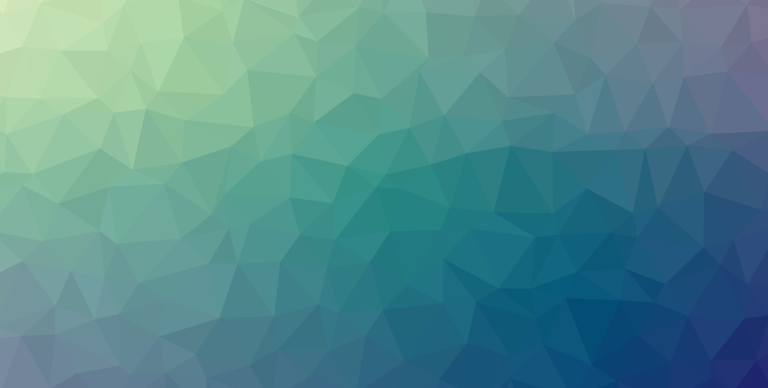
Give the GLSL for this background, as a WebGL 1 fragment shader.

```glsl
precision highp float;
uniform vec2 u_resolution;

#define CELL 0.112
#define ROW_HEIGHT 0.87
#define JITTER 0.74
#define TONE_SPREAD 0.04
#define SEAM_CHANCE 0.018
#define SEAM_WIDTH 0.004
#define SEAM_STRENGTH 0.4
#define SEAM_COLOR vec3(0.72, 0.88, 0.80)

vec2 hash2(vec2 p) {
  vec3 q = fract(p.xyx * vec3(0.1031, 0.1030, 0.0973));
  q += dot(q, q.yzx + 33.33);
  return fract((q.xx + q.yz) * q.zy);
}

// Five evenly spaced colour stops
vec3 ramp(float t, vec3 a, vec3 b, vec3 c, vec3 d, vec3 e) {
  t = clamp(t, 0.0, 1.0) * 4.0;
  vec3 col = mix(a, b, min(t, 1.0));
  col = mix(col, c, clamp(t - 1.0, 0.0, 1.0));
  col = mix(col, d, clamp(t - 2.0, 0.0, 1.0));
  return mix(col, e, clamp(t - 3.0, 0.0, 1.0));
}

// Colour mesh: pale green top left, teal centre, indigo bottom right
vec3 gradient(vec2 uv) {
  vec3 bottom = ramp(uv.x, vec3(0.45, 0.50, 0.60), vec3(0.33, 0.47, 0.55),
    vec3(0.18, 0.38, 0.50), vec3(0.04, 0.29, 0.47), vec3(0.13, 0.14, 0.43));
  vec3 lower = ramp(uv.x, vec3(0.48, 0.62, 0.63), vec3(0.36, 0.57, 0.58),
    vec3(0.14, 0.46, 0.51), vec3(0.02, 0.35, 0.48), vec3(0.14, 0.24, 0.46));
  vec3 middle = ramp(uv.x, vec3(0.51, 0.73, 0.62), vec3(0.41, 0.66, 0.59),
    vec3(0.16, 0.55, 0.52), vec3(0.11, 0.43, 0.50), vec3(0.20, 0.33, 0.49));
  vec3 upper = ramp(uv.x, vec3(0.71, 0.85, 0.67), vec3(0.60, 0.79, 0.62),
    vec3(0.37, 0.64, 0.57), vec3(0.34, 0.52, 0.56), vec3(0.40, 0.41, 0.54));
  vec3 top = ramp(uv.x, vec3(0.84, 0.91, 0.74), vec3(0.67, 0.84, 0.64),
    vec3(0.48, 0.69, 0.61), vec3(0.44, 0.56, 0.58), vec3(0.49, 0.46, 0.57));
  return ramp(uv.y, bottom, lower, middle, upper, top);
}

// Jittered vertex of a staggered grid
vec2 vertex(vec2 id) {
  vec2 grid = vec2(id.x + 0.5 * id.y, ROW_HEIGHT * id.y);
  return CELL * (grid + JITTER * (hash2(id + 71.0) - 0.5));
}

// Signed distance to a line, positive on its left
float edgeDistance(vec2 p, vec2 a, vec2 b) {
  vec2 along = normalize(b - a);
  return along.x * (p.y - a.y) - along.y * (p.x - a.x);
}

// Flat facet: premultiplied colour and antialiased coverage
vec4 facet(vec2 p, vec2 a, vec2 b, vec2 c, vec2 id) {
  float pixel = 1.0 / u_resolution.y;
  float seamEdge = edgeDistance(p, a, b);
  float inside = min(seamEdge, min(edgeDistance(p, b, c), edgeDistance(p, c, a)));
  float coverage = clamp(0.5 + inside / pixel, 0.0, 1.0);
  vec2 centre = (a + b + c) / 3.0;
  vec2 rnd = hash2(id);
  vec3 col = gradient(centre * vec2(u_resolution.y / u_resolution.x, 1.0));
  col += TONE_SPREAD * (rnd.x - 0.5);
  // A few facets show a pale hairline on one side
  float seam = 1.0 - smoothstep(0.0, max(SEAM_WIDTH, pixel), abs(seamEdge));
  col = mix(col, SEAM_COLOR, seam * SEAM_STRENGTH * step(rnd.y, SEAM_CHANCE));
  return vec4(col, 1.0) * coverage;
}

void main() {
  vec2 p = gl_FragCoord.xy / u_resolution.y;
  float row = p.y / (CELL * ROW_HEIGHT);
  vec2 home = floor(vec2(p.x / CELL - 0.5 * row, row));

  // Gather facets from the neighbouring cells
  vec4 sum = vec4(0.0);
  for (int j = -1; j <= 1; j++) {
    for (int i = -1; i <= 1; i++) {
      vec2 id = home + vec2(float(i), float(j));
      vec2 a = vertex(id);
      vec2 b = vertex(id + vec2(1.0, 0.0));
      vec2 c = vertex(id + vec2(1.0, 1.0));
      vec2 d = vertex(id + vec2(0.0, 1.0));
      // Split along the shorter diagonal
      bool splitAC = distance(a, c) < distance(b, d);
      sum += facet(p, a, b, splitAC ? c : d, id + 13.0);
      sum += facet(p, c, d, splitAC ? a : b, id + 157.0);
    }
  }

  vec3 base = gradient(gl_FragCoord.xy / u_resolution);
  vec3 col = mix(base, sum.rgb / max(sum.a, 0.001), min(sum.a, 1.0));
  gl_FragColor = vec4(col, 1.0);
}
```
